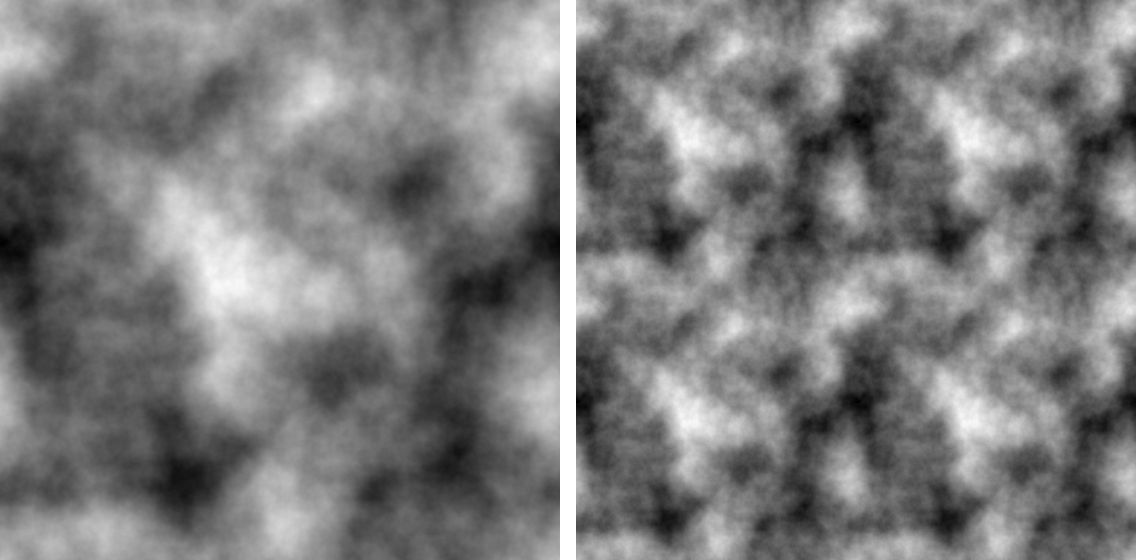
Left: one tile. Right: repeated 2 by 2.
Give the GLSL for this texture, as a three.js fragment shader.

```glsl
// Soft grey clouds: fractal gradient noise that tiles in both directions.
// Each octave doubles the whole number of cells, halves in strength, and
// wraps its lattice so opposite edges join.
varying vec2 vUv;

const float TAU = 6.2831853;

float hash(vec2 p, float seed) {
  vec3 q = fract(vec3(p.xyx + seed * 7.31) * vec3(0.1031, 0.1030, 0.0973));
  q += dot(q, q.yzx + 33.33);
  return fract((q.x + q.y) * q.z);
}

// Contribution of one lattice corner: a random unit slope through zero.
float slope(vec2 cell, vec2 corner, vec2 local, float period, float seed) {
  float angle = TAU * hash(mod(cell + corner, period), seed);
  return dot(vec2(cos(angle), sin(angle)), local - corner);
}

float wrappedNoise(vec2 p, float period, float seed) {
  vec2 cell = floor(p);
  vec2 f = p - cell;
  vec2 blend = f * f * f * (f * (f * 6.0 - 15.0) + 10.0);
  float bottom = mix(slope(cell, vec2(0.0, 0.0), f, period, seed),
                     slope(cell, vec2(1.0, 0.0), f, period, seed), blend.x);
  float top = mix(slope(cell, vec2(0.0, 1.0), f, period, seed),
                  slope(cell, vec2(1.0, 1.0), f, period, seed), blend.x);
  return mix(bottom, top, blend.y);
}

float clouds(vec2 uv) {
  float sum = 0.0;
  float strength = 1.0;
  float period = 3.0;
  for (int octave = 0; octave < 7; octave++) {
    float seed = float(octave) + 3.0;
    // Shift each octave so that the lattices do not line up.
    vec2 shift = seed * vec2(0.37, 0.61);
    sum += strength * wrappedNoise(uv * period + shift, period, seed);
    strength *= 0.5;
    period *= 2.0;
  }
  return sum;
}

void main() {
  float grey = 0.475 + 0.73 * clouds(vUv);
  gl_FragColor = vec4(vec3(clamp(grey, 0.0, 1.0)), 1.0);
}
```
